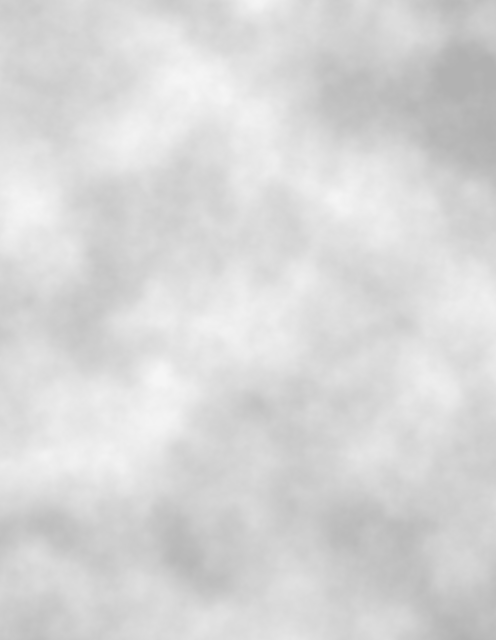
A Shadertoy shader for this texture:

```glsl
const float CLOUD_CELLS = 5.8;   // largest cloud cells per canvas height
const int OCTAVES = 6;
const float MEAN_GREY = 0.832;
const float CONTRAST = 0.43;

float hash(vec2 cell) {
    return fract(sin(dot(cell, vec2(127.1, 311.7))) * 43758.5453);
}

// Smoothly interpolated lattice noise in 0..1
float valueNoise(vec2 p) {
    vec2 cell = floor(p);
    vec2 f = fract(p);
    vec2 blend = f * f * f * (f * (f * 6.0 - 15.0) + 10.0);
    float bottom = mix(hash(cell), hash(cell + vec2(1.0, 0.0)), blend.x);
    float top = mix(hash(cell + vec2(0.0, 1.0)), hash(cell + vec2(1.0)), blend.x);
    return mix(bottom, top, blend.y);
}

// Octaves of halving size and strength, turned to hide the lattice
float cloudNoise(vec2 p, int octaves, float gain) {
    mat2 turnAndDouble = 2.0 * mat2(0.8, 0.6, -0.6, 0.8);
    float sum = 0.0;
    float total = 0.0;
    float amplitude = 1.0;
    for (int i = 0; i < octaves; i++) {
        sum += amplitude * valueNoise(p);
        total += amplitude;
        amplitude *= gain;
        p = turnAndDouble * p + vec2(17.3, 9.1);
    }
    return sum / total;
}

vec3 cloudColor(float density, float meanGrey, float contrast) {
    float grey = meanGrey + contrast * (density - 0.5);
    return vec3(clamp(grey, 0.7, 0.96));
}

void mainImage(out vec4 fragColor, in vec2 fragCoord) {
    vec2 uv = fragCoord / iResolution.y;
    float density = cloudNoise(uv * CLOUD_CELLS + vec2(3.7, 8.2), OCTAVES, 0.5);
    fragColor = vec4(cloudColor(density, MEAN_GREY, CONTRAST), 1.0);
}
```
